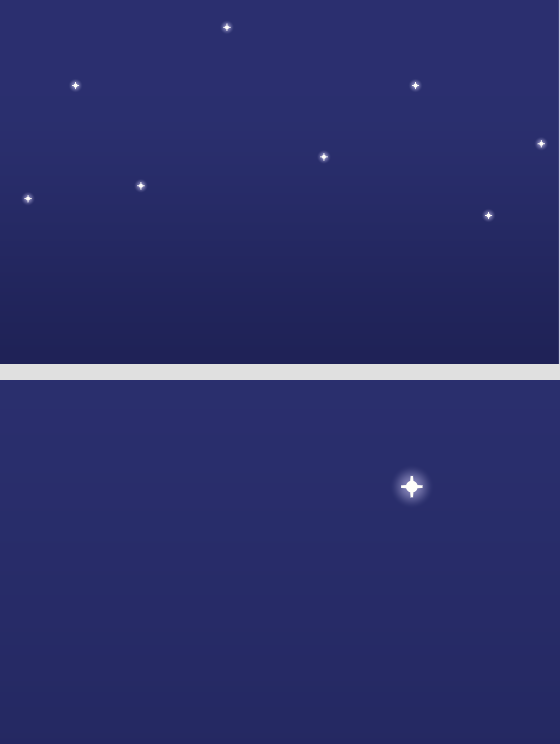
Top, the full canvas; bottom, a detail of the centre.
A WebGL 1 fragment shader for this texture:

```glsl
precision highp float;
// A dusk-blue night sky with a few small, softly glowing four-pointed stars.

uniform vec2 u_resolution;

// Lengths are in units of the canvas height.
#define STAR_COUNT 8
#define ARM_LENGTH 0.0098
#define ARM_WIDTH 0.0019
#define CORE_RADIUS 0.0054
#define GLOW_RADIUS 0.0205
#define GLOW_STRENGTH 0.62
#define RIM_WIDTH 0.003
#define SKY_TOP vec3(0.167, 0.186, 0.434)
#define SKY_BOTTOM vec3(0.118, 0.130, 0.334)
#define GLOW_COLOR vec3(0.74, 0.72, 0.90)
#define STAR_COLOR vec3(1.0, 0.995, 0.98)
#define RIM_COLOR vec3(0.82, 0.84, 0.92)

// Spread stars over columns; layered sines stagger them in two bands.
vec2 starPosition(float index, float aspect) {
  float column = (index + 0.5 - 0.5 * sin(index * 0.8 + 0.2)) / float(STAR_COUNT);
  float upper = mod(index, 2.0);
  float wave = sin((index - 1.0) * 0.7854) + 0.6 * (1.0 - upper) * sin(index * 1.9 + 0.6);
  float height = mix(0.48, 0.765, upper) + mix(0.07, 0.16, upper) * wave;
  return vec2(column * aspect, height);
}

// Coverage of a round core crossed by thin, slightly tapered arms.
float sparkle(vec2 offset, float pixel) {
  vec2 a = abs(offset);
  float along = max(a.x, a.y);
  float across = min(a.x, a.y);
  float halfWidth = ARM_WIDTH * (1.0 - 0.4 * along / ARM_LENGTH);
  float arms = max(across - halfWidth, along - ARM_LENGTH);
  float core = length(offset) - CORE_RADIUS;
  return 1.0 - smoothstep(-0.6 * pixel, 0.6 * pixel, min(arms, core));
}

// Round halo with a full middle and a soft border.
float glow(vec2 offset) {
  float r = length(offset) / GLOW_RADIUS;
  return GLOW_STRENGTH * (1.0 - smoothstep(0.1, 1.0, r));
}

void main() {
  float pixel = 1.0 / u_resolution.y;
  float aspect = u_resolution.x * pixel;
  vec2 point = gl_FragCoord.xy * pixel;

  // Sky: nearly even above, darkening toward the ground
  vec3 color = mix(SKY_BOTTOM, SKY_TOP, smoothstep(-0.12, 0.78, point.y));

  // Stars
  for (int i = 0; i < STAR_COUNT; i++) {
    vec2 offset = point - starPosition(float(i), aspect);
    color = mix(color, GLOW_COLOR, glow(offset));
    color = mix(color, STAR_COLOR, sparkle(offset, pixel));
  }

  // Thin pale rim along the right edge
  float rim = clamp((point.x - aspect + RIM_WIDTH) / pixel + 0.5, 0.0, 1.0);
  gl_FragColor = vec4(mix(color, RIM_COLOR, rim), 1.0);
}
```
